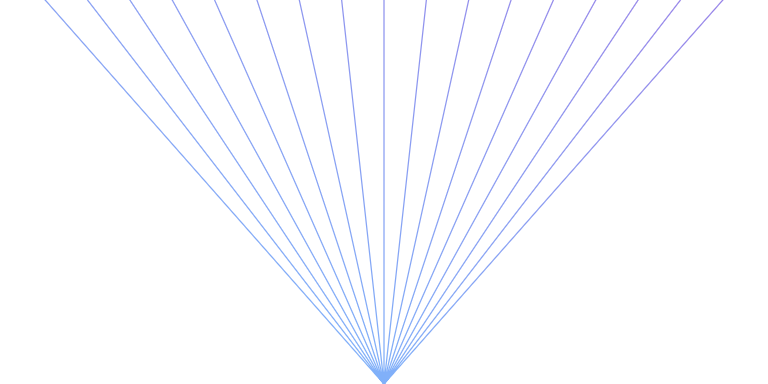
A Shadertoy shader for this background:

```glsl
// A fan of seventeen thin rays rising from the bottom centre on white.
// Each ray is a distance to a line through the apex; a diagonal gradient
// turns the strokes from sky blue at the apex to soft violet at top right.

// Share of a pixel covered by a stroke whose centre lies at distance d.
float strokeCoverage(float d, float width, float pixel) {
    float inner = max(d - 0.5 * width, -0.5 * pixel);
    float outer = min(d + 0.5 * width, 0.5 * pixel);
    return max(outer - inner, 0.0) / pixel;
}

void mainImage(out vec4 fragColor, in vec2 fragCoord) {
    // Origin at the apex, one unit is the canvas height.
    float pixel = 1.0 / iResolution.y;
    vec2 p = (fragCoord - vec2(0.5 * iResolution.x, 0.0)) * pixel;

    // Rays meet the top edge at even steps.
    float coverage = 0.0;
    for (int i = -8; i <= 8; i++) {
        vec2 direction = normalize(vec2(float(i) * 0.1103, 1.0));
        float d = abs(p.x * direction.y - p.y * direction.x);
        coverage += strokeCoverage(d, 0.0033, pixel);
    }
    coverage = min(coverage, 1.0);

    // Gradient across the box that holds the fan.
    float diagonal = 0.5 * (p.x / 1.765 + 0.5 + p.y);
    vec3 rayColor = mix(vec3(0.47, 0.75, 1.0), vec3(0.60, 0.52, 0.91),
                        clamp(diagonal, 0.0, 1.0));

    fragColor = vec4(mix(vec3(1.0), rayColor, coverage), 1.0);
}
```
